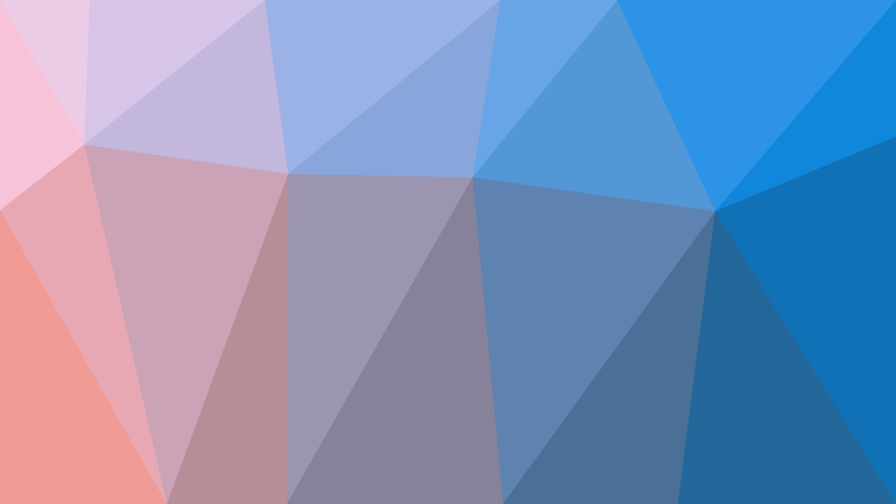
Write a Shadertoy shader that draws this background.

```glsl
// Low-poly backdrop: two rows of flat triangles that meet along a bent ridge,
// running from pink and coral on the left to blue on the right.
// Each row is painted left to right, switching colour at every slanted edge.

const float ASPECT = 16.0 / 9.0;   // design space: x in 0..ASPECT, y in 0..1
const float EDGE_WIDTH = 1.0;      // edge softness in pixels
const int EDGES = 9;               // slanted edges in each row

// Corner positions: x along the top and bottom borders, points on the ridge
const float TOP_X[6] = float[](0.0, 0.178, 0.525, 0.993, 1.2245, ASPECT);
const float BOTTOM_X[6] = float[](0.0, 0.331, 0.569, 0.998, 1.345, ASPECT);
const vec2 RIDGE[6] = vec2[](
    vec2(0.0, 0.583), vec2(0.167, 0.713), vec2(0.572, 0.655),
    vec2(0.9375, 0.648), vec2(1.419, 0.581), vec2(ASPECT, 0.729));

// Corner indices joined by each edge, from left to right
const int UPPER_TOP[EDGES] = int[](0, 1, 2, 2, 3, 3, 4, 4, 5);
const int UPPER_RIDGE[EDGES] = int[](1, 1, 1, 2, 2, 3, 3, 4, 4);
const int LOWER_RIDGE[EDGES] = int[](0, 1, 2, 2, 3, 3, 4, 4, 4);
const int LOWER_BOTTOM[EDGES] = int[](1, 1, 1, 2, 2, 3, 3, 4, 5);

// Triangle colours, from left to right
const vec3 UPPER_COLOR[10] = vec3[](
    vec3(0.969, 0.765, 0.851), vec3(0.925, 0.796, 0.902),
    vec3(0.839, 0.769, 0.914), vec3(0.765, 0.718, 0.867),
    vec3(0.604, 0.698, 0.902), vec3(0.533, 0.651, 0.859),
    vec3(0.408, 0.647, 0.906), vec3(0.322, 0.592, 0.839),
    vec3(0.176, 0.576, 0.906), vec3(0.063, 0.529, 0.859));
const vec3 LOWER_COLOR[10] = vec3[](
    vec3(0.941, 0.608, 0.584), vec3(0.910, 0.659, 0.702),
    vec3(0.792, 0.639, 0.714), vec3(0.718, 0.553, 0.596),
    vec3(0.608, 0.584, 0.698), vec3(0.533, 0.506, 0.604),
    vec3(0.369, 0.514, 0.690), vec3(0.290, 0.439, 0.592),
    vec3(0.137, 0.400, 0.600), vec3(0.067, 0.443, 0.714));

// Soft coverage of the half plane to the left of the direction a -> b
float leftOf(vec2 p, vec2 a, vec2 b) {
    vec2 dir = normalize(b - a);
    float dist = dot(p - a, vec2(-dir.y, dir.x));
    return clamp(dist * iResolution.y / EDGE_WIDTH + 0.5, 0.0, 1.0);
}

void mainImage(out vec4 fragColor, in vec2 fragCoord) {
    vec2 p = fragCoord / iResolution.xy * vec2(ASPECT, 1.0);

    // Paint both rows; a downward edge has the next triangle on its left hand
    vec3 upper = UPPER_COLOR[0];
    vec3 lower = LOWER_COLOR[0];
    for (int i = 0; i < EDGES; i++) {
        vec2 top = vec2(TOP_X[UPPER_TOP[i]], 1.0);
        vec2 bottom = vec2(BOTTOM_X[LOWER_BOTTOM[i]], 0.0);
        float upperNext = leftOf(p, top, RIDGE[UPPER_RIDGE[i]]);
        float lowerNext = leftOf(p, RIDGE[LOWER_RIDGE[i]], bottom);
        upper = mix(upper, UPPER_COLOR[i + 1], upperNext);
        lower = mix(lower, LOWER_COLOR[i + 1], lowerNext);
    }

    // Split the rows along the ridge segment at this x
    float above = 0.0;
    for (int i = 0; i < 5; i++) {
        if (p.x >= RIDGE[i].x) above = leftOf(p, RIDGE[i], RIDGE[i + 1]);
    }

    fragColor = vec4(mix(lower, upper, above), 1.0);
}
```
